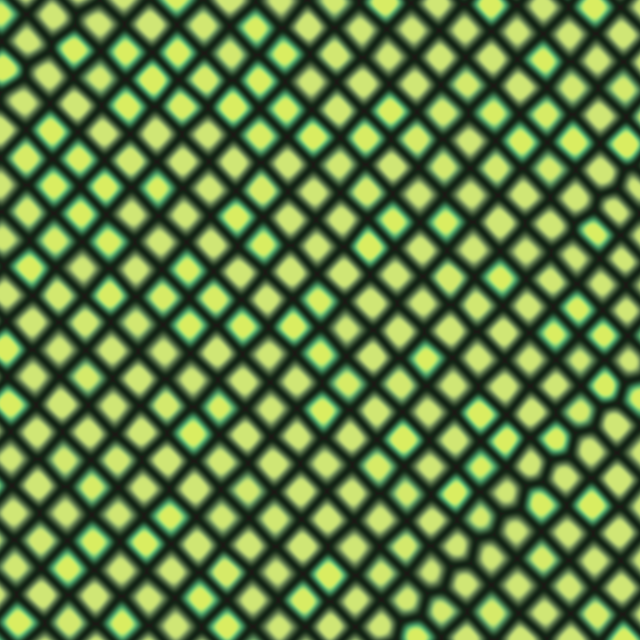
Write a WebGL 1 fragment shader that draws this pattern.

```glsl
precision highp float;

uniform vec2 u_resolution;

// Lattice: about 12 repeats across and down, staggered by diagonal steps
const vec2 ORIGIN = vec2(0.616, 0.655);
const vec2 STEP_DOWN = vec2(0.0426, -0.0436);
const vec2 STEP_UP = vec2(0.0392, 0.0418);
const float JITTER = 0.09;

// Faults where rows slide along their neighbours
const float BEND_ROW = 4.0;
const float BEND_RATE = 0.018;
const float FAULT_ROW = 8.0;
const float FAULT_SLIP = 0.45;
const float FAULT_SQUEEZE = 0.28;
const float CORNER_ROW = -10.0;
const float CORNER_SLIP = 0.25;

// Cell profile, in lattice units
const float ROUNDING = 0.06;
const float BODY_EDGE = 0.27;
const float CORE_START = 0.12;
const float CORE_END = 0.31;
const float SIZE_VARIATION = 0.18;

const vec3 CORNER_DARK = vec3(0.11, 0.09, 0.08);
const vec3 SEAM_DARK = vec3(0.07, 0.14, 0.08);
const vec3 DULL_HALO = vec3(0.57, 0.70, 0.45);
const vec3 DULL_CORE = vec3(0.81, 0.90, 0.46);
const vec3 VIVID_HALO = vec3(0.39, 0.88, 0.58);
const vec3 VIVID_CORE = vec3(0.85, 0.93, 0.38);

float hash(vec2 p) {
  return fract(sin(dot(p, vec2(127.1, 311.7))) * 43758.5);
}

vec2 toLattice(vec2 uv) {
  vec2 r = uv - ORIGIN;
  float area = STEP_DOWN.x * STEP_UP.y - STEP_DOWN.y * STEP_UP.x;
  return vec2(r.x * STEP_UP.y - r.y * STEP_UP.x,
              STEP_DOWN.x * r.y - STEP_DOWN.y * r.x) / area;
}

// Sideways displacement of a row at a given column
float rowSlip(float row, float column) {
  float reach = max(column, 0.0);
  float bend = step(BEND_ROW - 0.5, row) * step(row, FAULT_ROW - 0.5);
  return FAULT_SLIP * step(FAULT_ROW - 0.5, row)
       + CORNER_SLIP * step(row, CORNER_ROW + 0.5)
       - bend * BEND_RATE * reach * reach;
}

// Index of the site near q, offset by whole rows and columns
vec2 siteId(vec2 q, vec2 offset) {
  float row = floor(q.x + 0.5) + offset.x;
  float column = floor(q.y - rowSlip(row, q.y) + 0.5) + offset.y;
  return vec2(row, column);
}

vec2 sitePosition(vec2 id) {
  vec2 wobble = vec2(hash(id + 3.7), hash(id + 19.3)) - 0.5;
  float squeeze = FAULT_SQUEEZE * smoothstep(FAULT_ROW - 2.5, FAULT_ROW, id.x);
  return id + vec2(-squeeze, rowSlip(id.x, id.y)) + JITTER * wobble;
}

void main() {
  vec2 q = toLattice(gl_FragCoord.xy / u_resolution);

  // Nearest site
  vec2 cell = vec2(0.0);
  vec2 center = vec2(0.0);
  float nearest = 100.0;
  for (int i = -1; i <= 1; i++) {
    for (int j = -1; j <= 1; j++) {
      vec2 id = siteId(q, vec2(float(i), float(j)));
      vec2 site = sitePosition(id);
      float d = distance(q, site);
      if (d < nearest) {
        nearest = d;
        cell = id;
        center = site;
      }
    }
  }

  // Smooth minimum of the distances to all borders rounds the corners
  float sum = 0.0;
  for (int i = -1; i <= 1; i++) {
    for (int j = -1; j <= 1; j++) {
      vec2 site = sitePosition(siteId(q, vec2(float(i), float(j))));
      vec2 toSite = site - center;
      float span = length(toSite);
      if (span > 0.01) {
        float border = dot(0.5 * (site + center) - q, toSite / span);
        sum += exp(-border / ROUNDING);
      }
    }
  }
  float depth = -ROUNDING * log(sum);

  // Size and tint vary from cell to cell
  float inside = depth * (1.0 + SIZE_VARIATION * (hash(cell + 41.1) - 0.5));
  float vivid = smoothstep(0.5, 0.85, hash(cell + 7.9));
  vec3 halo = mix(DULL_HALO, VIVID_HALO, vivid);
  vec3 core = mix(DULL_CORE, VIVID_CORE, vivid);
  vec3 seam = mix(CORNER_DARK, SEAM_DARK, smoothstep(-0.06, 0.02, depth));

  vec3 body = mix(halo, core, smoothstep(CORE_START, CORE_END, inside));
  vec3 color = mix(seam, body, smoothstep(0.0, BODY_EDGE, inside));
  gl_FragColor = vec4(color, 1.0);
}
```
